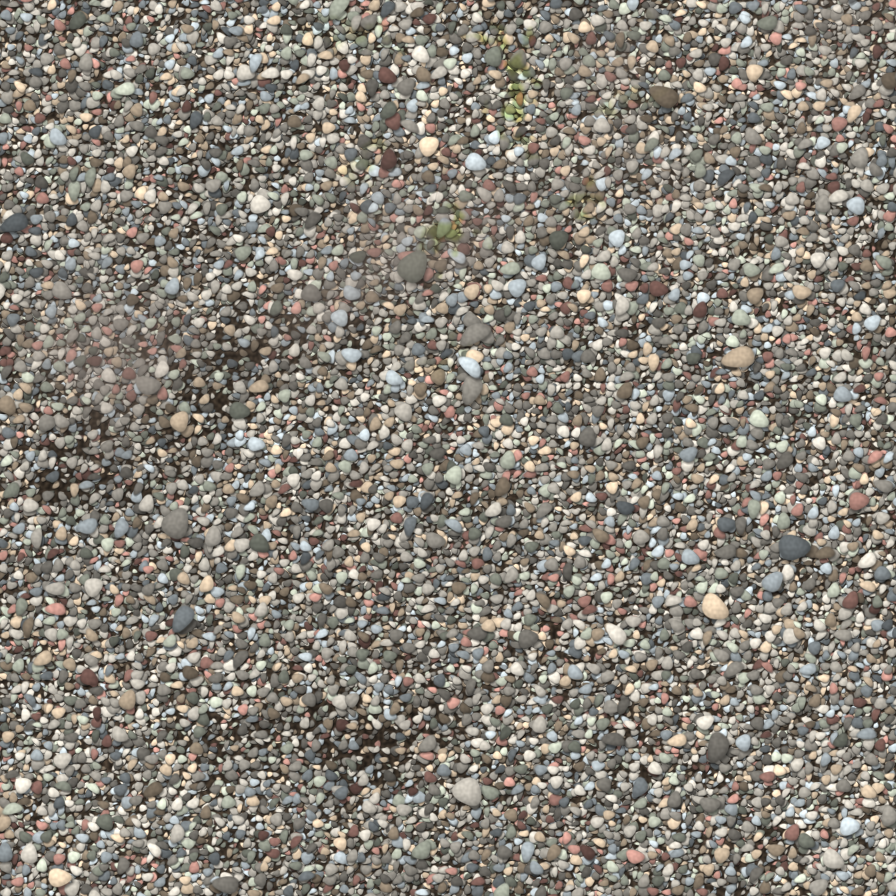
A WebGL 2 fragment shader for this texture:

```glsl
#version 300 es
precision highp float;
// Weathered gravel: layered rounded pebbles over dark soil, with dusty streaks and moss.

#define FINE_SCALE 150.0    // cells across the canvas for the smallest grains
#define MID_SCALE 108.0
#define MAIN_SCALE 80.0
#define LARGE_SCALE 54.0
#define RARE_SCALE 33.0
#define EDGE_SOFTNESS 0.0011 // blur of pebble outlines, in canvas units
#define SHADOW 0.42
#define DUST 0.36
#define MOSS 0.6
#define VALUE_LOW 0.37
#define VALUE_HIGH 0.92
#define SOIL vec3(0.23, 0.195, 0.16)

uniform vec2 u_resolution;
out vec4 fragColor;

// Integer hash giving three values in 0..1
vec3 hash3(vec2 cell, int seed) {
    uvec3 v = uvec3(ivec3(ivec2(cell), seed) + 4096);
    v = v * 1664525u + 1013904223u;
    v.x += v.y * v.z; v.y += v.z * v.x; v.z += v.x * v.y;
    v ^= v >> 16u;
    v.x += v.y * v.z; v.y += v.z * v.x; v.z += v.x * v.y;
    return vec3(v >> 8u) / 16777216.0;
}

float gradientAt(vec2 cell, vec2 offset, int seed) {
    float a = 6.2832 * hash3(cell, seed).x;
    return dot(vec2(cos(a), sin(a)), offset);
}

// Gradient noise, roughly -0.7..0.7
float noise(vec2 p, int seed) {
    vec2 i = floor(p), f = p - i;
    vec2 u = f * f * f * (f * (f * 6.0 - 15.0) + 10.0);
    vec2 e = vec2(1.0, 0.0);
    return mix(
        mix(gradientAt(i, f, seed), gradientAt(i + e, f - e, seed), u.x),
        mix(gradientAt(i + e.yx, f - e.yx, seed), gradientAt(i + 1.0, f - 1.0, seed), u.x), u.y);
}

// Bare, earthy areas: 0 = full gravel, 1 = mostly soil
float bareness(vec2 p) {
    float n = noise(p * vec2(2.6, 3.4) + 3.7, 91) + 0.5 * noise(p * 8.0, 92);
    return smoothstep(0.08, 0.6, n);
}

vec3 stoneColor(vec3 h) {
    float value = mix(VALUE_LOW, VALUE_HIGH, h.x);
    vec3 tint = vec3(1.03, 1.0, 0.94);                                // warm grey
    if (h.y > 0.93) tint = vec3(0.98, 0.74, 0.68);                    // red-brown
    else if (h.y > 0.76) tint = vec3(1.10, 0.99, 0.85);               // tan
    else if (h.y > 0.60) tint = vec3(0.95, 1.0, 1.02);                // blue-grey
    else if (h.y > 0.46) tint = vec3(0.97, 1.0, 0.91);                // green-grey
    return value * tint * mix(0.97, 1.03, h.z);
}

// Normalised distance to a slightly lumpy ellipse, 1 at its outline
float pebbleDistance(vec2 q, vec2 radii, float phase) {
    q /= radii;
    return length(q) * (1.0 + 0.09 * sin(3.0 * atan(q.y, q.x + 1e-5) + phase));
}

// Lays one generation of pebbles over the colour below
vec3 pebbleLayer(vec3 color, vec2 p, float scale, float density, int seed) {
    vec2 g = p * scale, base = floor(g);
    float blur = max(EDGE_SOFTNESS, 0.6 / u_resolution.y) * scale;
    for (int y = -1; y <= 1; y++)
    for (int x = -1; x <= 1; x++) {
        vec2 cell = base + vec2(x, y);
        vec3 place = hash3(cell, seed), form = hash3(cell, seed + 1);
        float keep = density * (1.0 - 0.5 * bareness((cell + 0.5) / scale));
        if (place.z > keep) continue;

        vec2 q = g - cell - mix(vec2(0.15), vec2(0.85), place.xy);
        float angle = 0.35 + 2.4 * (form.x - 0.5);
        mat2 turn = mat2(cos(angle), -sin(angle), sin(angle), cos(angle));
        float size = mix(0.42, 0.64, form.y);
        vec2 radii = size * vec2(1.0, mix(0.52, 0.9, form.z));
        float phase = 6.2832 * form.z;

        // Contact shadow falls below and to the right
        float s = pebbleDistance(turn * (q - vec2(0.05, -0.10)), radii, phase);
        color *= 1.0 - SHADOW * (1.0 - smoothstep(0.8, 1.25, s));

        float d = pebbleDistance(turn * q, radii, phase);
        float cover = 1.0 - smoothstep(-blur, blur, (d - 1.0) * radii.y);
        float dome = 1.04 + 0.18 * dot(q, vec2(-0.4, 0.9)) / size - 0.2 * d * d * d;
        color = mix(color, stoneColor(hash3(cell, seed + 2)) * dome, cover);
    }
    return color;
}

void main() {
    vec2 p = gl_FragCoord.xy / u_resolution.y;

    // Soil and pebbles, smallest first
    vec3 color = SOIL * (1.0 + 0.7 * noise(p * 190.0, 5));
    color = pebbleLayer(color, p, FINE_SCALE, 0.95, 10);
    color = pebbleLayer(color, p, MID_SCALE, 0.8, 20);
    color = pebbleLayer(color, p, MAIN_SCALE, 0.55, 30);
    color = pebbleLayer(color, p, LARGE_SCALE, 0.1, 40);
    color = pebbleLayer(color, p, RARE_SCALE, 0.02, 50);

    // Surface grain and broad changes of tone
    color *= 1.0 + 0.12 * noise(p * 240.0, 60);
    color *= 1.0 + 0.1 * noise(p * 4.0, 61) - 0.12 * bareness(p);

    // Dusty streak rising to the right
    float across = p.y - 0.56 - 0.42 * p.x + 0.12 * noise(p * 5.0, 70);
    float dust = exp(-across * across * 180.0) * smoothstep(-0.35, 0.3, noise(p * 6.0, 71));
    color = mix(color, vec3(0.54, 0.49, 0.46), DUST * dust);

    // Small moss tufts in the upper middle
    float tuft = noise(p * 13.0, 80) + 0.5 * noise(p * 60.0, 81);
    float zone = smoothstep(0.25, 0.0, abs(p.x - 0.55)) * smoothstep(0.55, 0.7, p.y);
    float moss = smoothstep(0.3, 0.6, tuft) * zone;
    color = mix(color, color * vec3(0.78, 0.86, 0.42), MOSS * moss);

    fragColor = vec4(clamp(color, 0.0, 1.0), 1.0);
}
```
